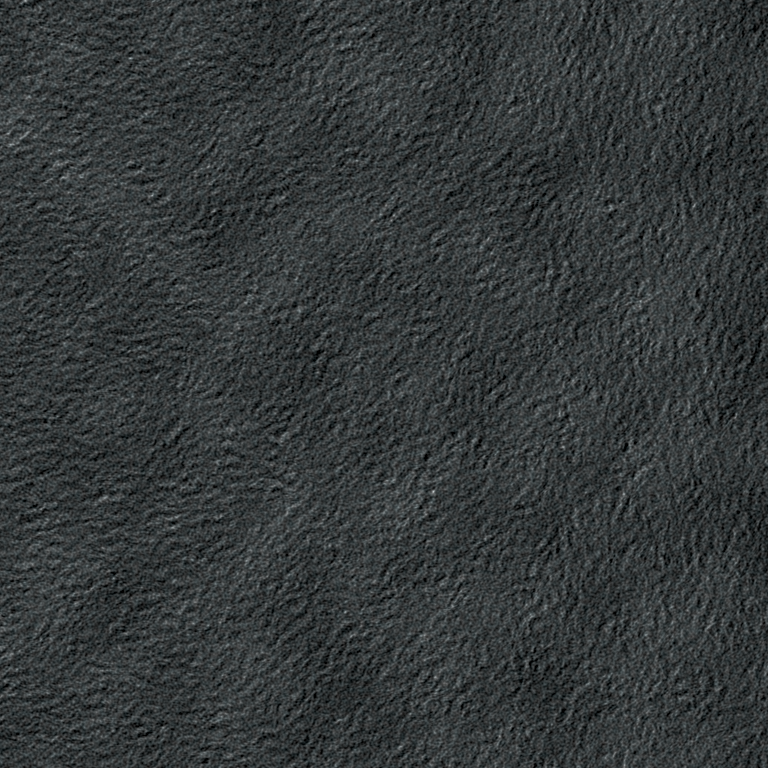
A Shadertoy shader for this texture:

```glsl
// Dark slate-grey leathery surface: short embossed wrinkles over crisp grain.
// Three stretched noise reliefs at fixed angles are blended across the canvas,
// so the wrinkles turn from nearly flat at the left to steep at the right.

#define BASE_COLOR vec3(0.207, 0.225, 0.228)
#define TINT_SHIFT vec3(-0.012, 0.003, 0.007)
#define WRINKLE_FREQ vec2(66.0, 108.0)
#define RELIEF 0.152
#define GRAIN_FREQ 285.0
#define GRAIN 0.170
#define MOTTLE 0.060
#define WARP 0.005
#define ANGLE_LEFT 0.25
#define ANGLE_RIGHT 1.20
#define TAIL_BOOST 7.0

// Integer hash of a lattice cell, giving an angle in radians
float hashAngle(vec2 cell) {
    uvec2 n = uvec2(ivec2(cell) + 32768);
    uint h = n.x * 1597334677u ^ n.y * 3812015801u;
    h = (h ^ (h >> 15)) * 2246822519u;
    h = (h ^ (h >> 13)) * 3266489917u;
    h ^= h >> 16;
    return float(h & 65535u) * 6.2831853 / 65536.0;
}

float cornerSlope(vec2 cell, vec2 corner, vec2 f) {
    float a = hashAngle(cell + corner);
    return dot(vec2(cos(a), sin(a)), f - corner);
}

// Gradient noise, roughly -0.7 to 0.7
float noise(vec2 p) {
    vec2 cell = floor(p);
    vec2 f = p - cell;
    vec2 u = f * f * f * (f * (f * 6.0 - 15.0) + 10.0);
    float low = mix(cornerSlope(cell, vec2(0, 0), f), cornerSlope(cell, vec2(1, 0), f), u.x);
    float high = mix(cornerSlope(cell, vec2(0, 1), f), cornerSlope(cell, vec2(1, 1), f), u.x);
    return mix(low, high, u.y);
}

vec2 rotate(vec2 p, float angle) {
    float c = cos(angle), s = sin(angle);
    return vec2(c * p.x + s * p.y, c * p.y - s * p.x);
}

// Height difference across the wrinkle direction, as lit from the upper left
float emboss(vec2 p) {
    vec2 stepAcross = vec2(0.0, 0.25);
    return noise(p - stepAcross) - noise(p + stepAcross);
}

// Three octaves at slightly different angles, to break up long strands
float wrinkles(vec2 p, float angle, float seed) {
    float coarse = emboss(rotate(p, angle) * WRINKLE_FREQ + seed);
    float middle = emboss(rotate(p, angle + 0.4) * WRINKLE_FREQ * 1.8 + seed + 17.3);
    float fine = emboss(rotate(p, angle - 0.4) * WRINKLE_FREQ * 2.9 + seed + 43.6);
    return coarse + 0.65 * middle + 0.55 * fine;
}

// Blend the angled layers while keeping their contrast constant
float turningRelief(vec2 p, float turn) {
    float sum = 0.0, power = 0.0;
    for (int i = 0; i < 3; i++) {
        float t = float(i) * 0.5;
        float weight = smoothstep(0.5, 0.0, abs(turn - t));
        sum += weight * wrinkles(p, mix(ANGLE_LEFT, ANGLE_RIGHT, t), 71.7 * t);
        power += weight * weight;
    }
    return sum * inversesqrt(max(power, 0.001));
}

void mainImage(out vec4 fragColor, in vec2 fragCoord) {
    vec2 uv = fragCoord / iResolution.y;

    // Wobble, gradual turn and uneven depth of the wrinkles
    vec2 warped = uv + WARP * vec2(noise(uv * 34.0 + 5.2), noise(uv * 34.0 + 91.6));
    float turn = clamp(uv.x + 0.6 * noise(uv * 7.0 + 33.1), 0.0, 1.0);
    float depth = 1.0 + 0.7 * noise(uv * 22.0 + 80.4);
    float relief = depth * turningRelief(warped, turn);

    // Crisp grain and broad, slanted patches
    float grain = noise(rotate(uv, 0.6) * GRAIN_FREQ + 7.9);
    vec2 patchPos = rotate(uv, 0.9) * vec2(6.0, 10.0);
    float mottle = noise(patchPos + 12.4) + 0.7 * noise(patchPos * 2.5 + 48.7);

    float shade = RELIEF * relief + GRAIN * grain + MOTTLE * mottle;
    shade -= 0.02 * smoothstep(0.85, 1.0, uv.x);
    shade += TAIL_BOOST * shade * shade * shade;

    // Cool glints against slightly warm creases
    float tint = 2.0 * noise(uv * 130.0 + 60.3) + 2.0 * shade;
    vec3 color = BASE_COLOR + shade + TINT_SHIFT * tint;
    fragColor = vec4(clamp(color, 0.0, 1.0), 1.0);
}
```
